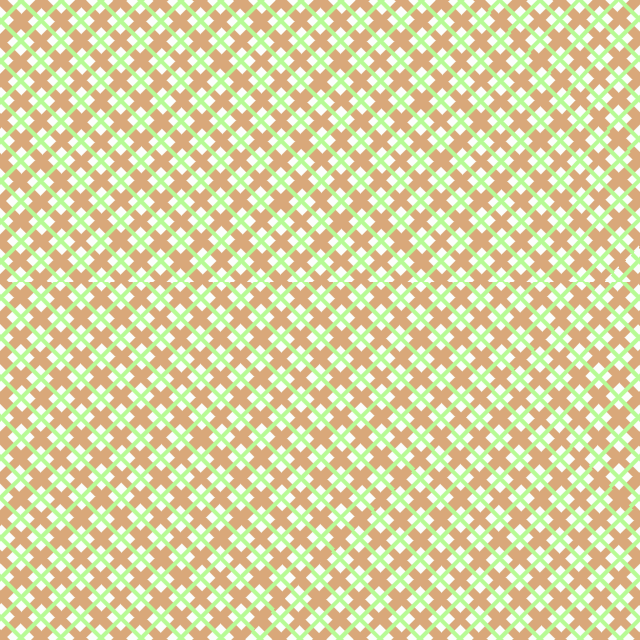
This pattern is drawn by a three.js fragment shader. Its source:

```glsl
// Diagonal green lattice over tan crosses with white corner squares, with slight slips in the weave.
varying vec2 vUv;

vec2 hash2(vec2 p) {
  vec3 q = fract(p.xyx * vec3(0.1031, 0.1030, 0.0973));
  q += dot(q, q.yzx + 33.33);
  return fract((q.xx + q.yz) * q.zy);
}

float cornerGradient(vec2 corner, vec2 offset) {
  return dot(hash2(corner + 50.0) * 2.0 - 1.0, offset);
}

float gradientNoise(vec2 p) {
  vec2 i = floor(p), f = fract(p);
  vec2 s = f * f * f * (f * (f * 6.0 - 15.0) + 10.0);
  vec2 e = vec2(1.0, 0.0);
  float low = mix(cornerGradient(i, f), cornerGradient(i + e, f - e), s.x);
  float high = mix(cornerGradient(i + e.yx, f - e.yx), cornerGradient(i + 1.0, f - 1.0), s.x);
  return mix(low, high, s.y);
}

// Turns canvas coordinates into lattice coordinates: 16 diamonds across and down.
vec2 latticePoint(vec2 p) {
  p.y += 0.005 * step(0.56, p.y);                      // horizontal seam
  vec2 q = 16.0 * vec2(p.x + p.y, p.x - p.y);
  vec2 crease = vec2(0.0);                             // diagonal creases on the right
  crease.y += 0.05 * step(28.05, q.x);
  crease.x += 0.05 * step(6.08, q.y);
  crease.y += 0.06 * step(19.1, q.x) * smoothstep(0.85, 0.95, p.x);
  vec2 wobble = vec2(gradientNoise(p * 7.0), gradientNoise(p * 7.0 + 31.0));
  return q + crease + 0.04 * wobble;
}

// Antialiased coverage of a signed distance, negative inside.
float coverage(float d, float blur) {
  return 1.0 - smoothstep(-blur, blur, d);
}

void main() {
  vec2 q = latticePoint(vUv) - vec2(0.08, -0.03);
  vec2 crossing = floor(q);
  vec2 d = fract(q) - 0.5;
  float blur = 16.0 * fwidth(vUv.x);

  // White block behind each crossing leaves tan crosses between the lines
  vec2 jitter = (hash2(crossing + 80.0) - 0.5) * 0.09;
  vec2 block = abs(d - jitter);
  vec3 color = vec3(0.85, 0.66, 0.48);
  color = mix(color, vec3(0.99, 0.995, 0.985), coverage(max(block.x, block.y) - 0.337, blur));

  // Green lines, each a little uneven in width
  float halfWidth = 0.073 + 0.008 * gradientNoise(q * 0.9);
  float line = min(abs(d.x), abs(d.y)) - halfWidth;
  color = mix(color, vec3(0.715, 0.985, 0.585), coverage(line, blur));

  gl_FragColor = vec4(color, 1.0);
}
```
